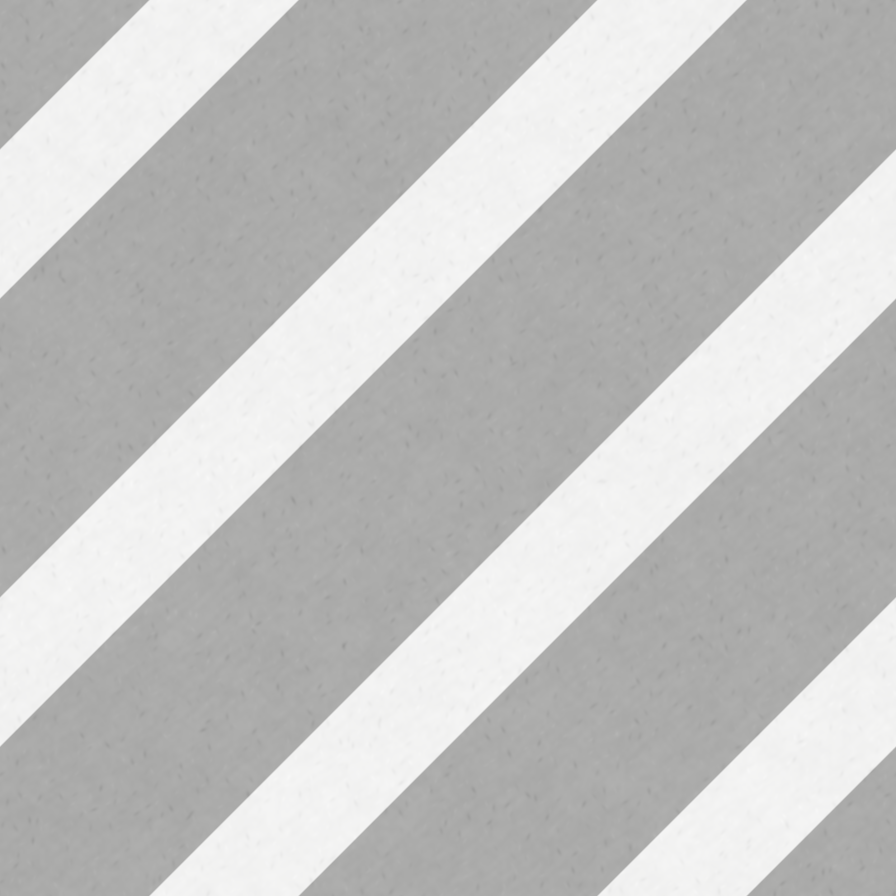
Reproduce this pattern procedurally as a Shadertoy shader.

```glsl
// Broad diagonal pale stripes on mid grey, printed on fine-grained paper.
// Stripes come from a repeated distance; the paper is wrapped value noise
// in several sheared layers plus scattered soft flecks, so the square tiles.

const vec3 GREY = vec3(0.668, 0.668, 0.664);
const vec3 WHITE = vec3(0.946, 0.946, 0.944);
const float REPEATS = 2.0;            // stripes across and down
const float STRIPE_SHARE = 1.0 / 3.0; // pale part of each repeat

float hash(vec2 p, float seed) {
    vec3 q = fract(vec3(p.xyx + seed * 17.3) * 0.1031);
    q += dot(q, q.yzx + 33.33);
    return fract((q.x + q.y) * q.z);
}

// Value noise in -1..1 that wraps after `cells` lattice steps
float wrapNoise(vec2 uv, vec2 cells, float seed) {
    vec2 p = uv * cells;
    vec2 i = floor(p);
    vec2 f = p - i;
    f = f * f * (3.0 - 2.0 * f);
    vec2 a = mod(i, cells);
    vec2 b = mod(i + 1.0, cells);
    float low = mix(hash(a, seed), hash(vec2(b.x, a.y), seed), f.x);
    float high = mix(hash(vec2(a.x, b.y), seed), hash(b, seed), f.x);
    return 2.0 * mix(low, high, f.y) - 1.0;
}

// Whole-number shear slants the grain and keeps it periodic
vec2 shear(vec2 uv, float amount) {
    return vec2(uv.x + amount * uv.y, uv.y);
}

// Small slanted ovals, at most one per wrapped cell
float flecks(vec2 uv, float cells, float seed) {
    vec2 p = uv * cells;
    vec2 base = floor(p);
    float sum = 0.0;
    for (int y = -1; y <= 1; y++) {
        for (int x = -1; x <= 1; x++) {
            vec2 cell = base + vec2(x, y);
            vec2 id = mod(cell, cells);
            vec2 d = p - cell - vec2(hash(id, seed), hash(id, seed + 1.0));
            float angle = 0.4 + 1.9 * hash(id, seed + 2.0);
            vec2 along = vec2(cos(angle), sin(angle));
            vec2 oval = vec2(dot(d, along) / 0.30, dot(d, vec2(-along.y, along.x)) / 0.15);
            float strength = hash(id, seed + 3.0);
            sum += strength * strength * exp(-2.0 * dot(oval, oval));
        }
    }
    return sum;
}

// Signed distance to the nearest stripe edge, negative inside
float stripeDistance(vec2 uv, float repeats, float share) {
    float phase = fract(repeats * (uv.x - uv.y));
    return (abs(phase - 0.5) - 0.5 * share) / (repeats * sqrt(2.0));
}

// Paper brightness offset: fine grain, slanted fibres and faint clouds
float paper(vec2 uv) {
    float grain = 0.006 * wrapNoise(uv, vec2(190.0, 160.0), 1.0);
    grain += 0.008 * wrapNoise(shear(uv, -1.0), vec2(116.0, 84.0), 2.0);
    grain += 0.005 * wrapNoise(shear(uv, 1.0), vec2(96.0, 72.0), 3.0);
    grain += 0.004 * wrapNoise(uv, vec2(30.0), 4.0);
    grain += 0.004 * wrapNoise(uv, vec2(9.0), 5.0);
    return grain;
}

void mainImage(out vec4 fragColor, in vec2 fragCoord) {
    vec2 uv = fragCoord / iResolution.xy;

    // Stripes with a smoothed edge
    float soft = max(1.0 / iResolution.y, 0.0012);
    float edge = stripeDistance(uv, REPEATS, STRIPE_SHARE);
    float pale = 1.0 - smoothstep(-soft, soft, edge);
    vec3 color = mix(GREY, WHITE, pale);

    // Paper texture, gentler on the pale stripes
    float wear = paper(uv);
    wear -= 0.050 * flecks(uv, 52.0, 6.0) - 0.006;
    wear += 0.020 * flecks(uv, 64.0, 11.0) - 0.003;
    color += wear * mix(1.0, 0.75, pale);

    fragColor = vec4(clamp(color, 0.0, 1.0), 1.0);
}
```
